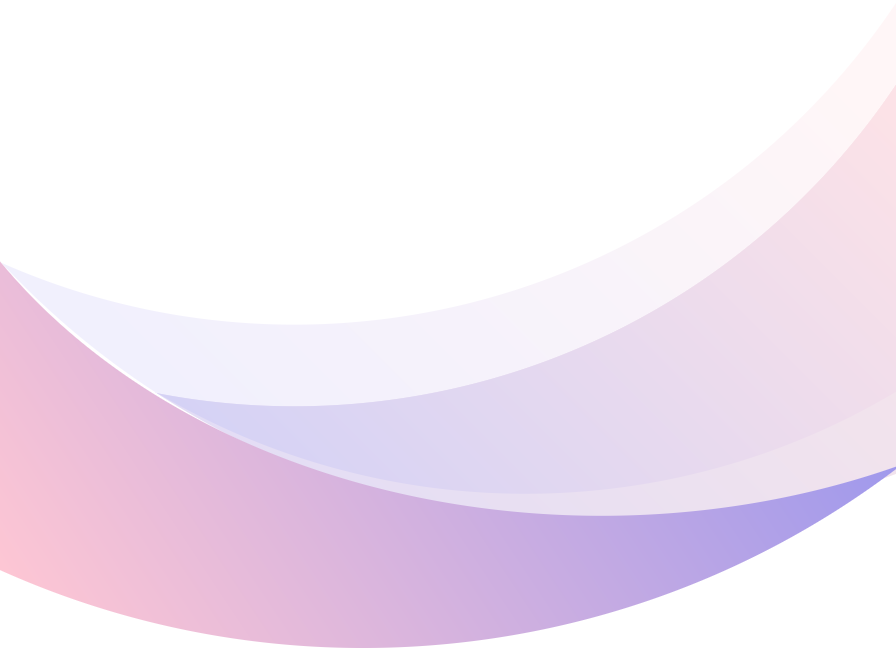
Write a WebGL 2 fragment shader that draws this background.

```glsl
#version 300 es
precision highp float;

uniform vec2 u_resolution;
out vec4 fragColor;

// Signed distance to a circle, negative inside
float circle(vec2 p, vec2 center, float radius) {
    return length(p - center) - radius;
}

// Approximate signed distance to an axis-aligned ellipse
float ellipse(vec2 p, vec2 center, vec2 radii) {
    vec2 q = p - center;
    float k = length(q / radii);
    return k * (k - 1.0) / max(length(q / (radii * radii)), 1e-4);
}

// Smooth coverage of the area inside a shape, one pixel wide at the edge
float cover(float dist) {
    return clamp(0.5 - dist * u_resolution.y, 0.0, 1.0);
}

// Area inside one shape and outside another
float crescent(float inside, float outside) {
    return cover(max(inside, -outside));
}

void main() {
    // Canvas height is one unit
    vec2 p = gl_FragCoord.xy / u_resolution.y;

    // Arcs that bound the bands
    float paleTop = circle(p, vec2(0.454, 1.616), 1.117);
    float tintTop = circle(p, vec2(0.454, 1.490), 1.117);
    float tintBottom = circle(p, vec2(0.811, 1.355), 1.117);
    float paleBottom = circle(p, vec2(0.936, 1.464), 1.276);
    float boldTop = ellipse(p, vec2(0.928, 1.054), vec2(1.101, 0.850));
    float boldBottom = circle(p, vec2(0.560, 1.364), 1.364);

    // Diagonal gradients, lavender to pink and pink to violet
    float softMix = clamp(0.643 * (p.x + p.y) - 0.414, 0.0, 1.0);
    float boldMix = clamp(dot(p, vec2(0.677, 0.449)) - 0.059, 0.0, 1.0);
    vec3 pale = mix(vec3(0.945, 0.941, 0.992), vec3(1.0, 0.965, 0.969), softMix);
    vec3 strip = mix(vec3(0.890, 0.867, 0.961), vec3(0.973, 0.902, 0.914), softMix);
    vec3 tint = mix(vec3(0.835, 0.824, 0.961), vec3(0.988, 0.886, 0.906), softMix);
    vec3 bold = mix(vec3(0.992, 0.776, 0.831), vec3(0.627, 0.600, 0.925), boldMix);

    // Layers from back to front
    vec3 color = vec3(1.0);
    color = mix(color, pale, crescent(paleBottom, paleTop));
    color = mix(color, strip, crescent(paleBottom, tintTop));
    color = mix(color, tint, crescent(tintBottom, tintTop));
    color = mix(color, bold, crescent(boldBottom, boldTop));
    fragColor = vec4(color, 1.0);
}
```
